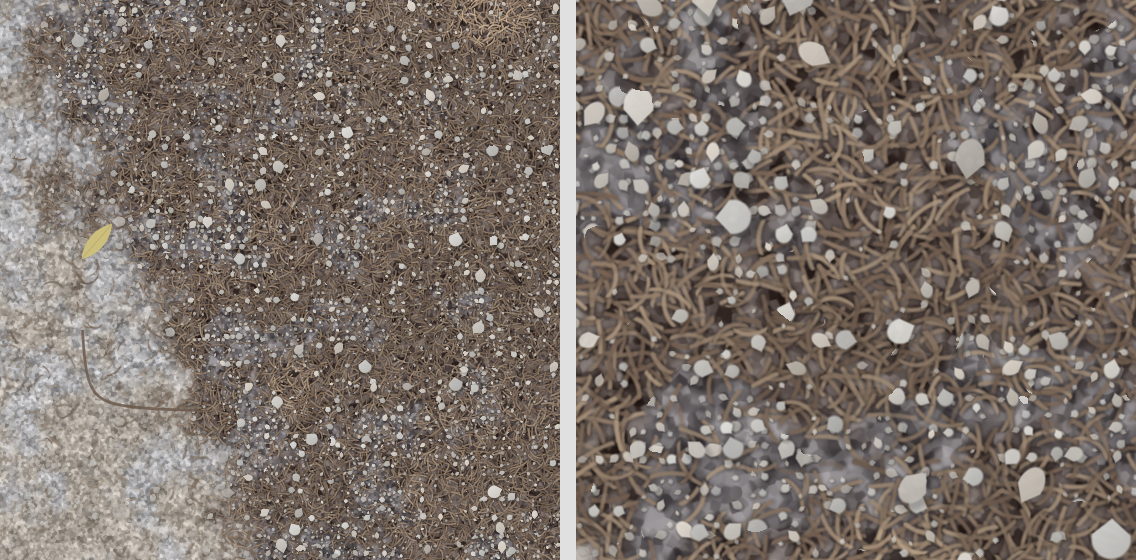
Left, the full canvas; right, a detail of the centre.
Reproduce this texture procedurally as a WebGL 1 fragment shader.

```glsl
precision highp float;
uniform vec2 u_resolution;

#define SOFTNESS 0.0011
#define NEEDLE_LAYERS 6
#define NEEDLE_CELLS 44.0
#define NEEDLE_WIDTH 0.0013
#define PEBBLE_CELLS 31.0
#define PEBBLE_SHARE 0.24
#define SOIL vec3(0.36, 0.315, 0.30)
#define GREY_SOIL vec3(0.42, 0.40, 0.41)
#define SAND vec3(0.665, 0.655, 0.65)
#define BARK vec3(0.44, 0.36, 0.305)
#define STRAW vec3(0.67, 0.585, 0.495)
#define STONE vec3(0.80, 0.80, 0.79)

vec2 hash2(vec2 p) {
  vec3 q = fract(p.xyx * vec3(0.1031, 0.1030, 0.0973));
  q += dot(q, q.yzx + 33.33);
  return fract((q.xx + q.yz) * q.zy);
}

mat2 turn(float angle) {
  float c = cos(angle), s = sin(angle);
  return mat2(c, s, -s, c);
}

float softness() { return max(SOFTNESS, 0.7 / u_resolution.y); }

// Layered, warped sines for the broad patches
float drift(vec2 p) {
  float sum = 0.0, weight = 0.5;
  for (int i = 0; i < 5; i++) {
    p = turn(0.65) * p * 1.7 + 1.3;
    sum += weight * sin(p.x + 1.5 * sin(p.y));
    weight *= 0.65;
  }
  return sum;
}

// Smoothed cellular noise: one grey value per grain
float grit(vec2 p, float cells) {
  p *= cells;
  vec2 base = floor(p);
  float sum = 0.0, total = 0.0;
  for (int j = -1; j <= 1; j++)
    for (int i = -1; i <= 1; i++) {
      vec2 cell = base + vec2(i, j);
      vec2 h = hash2(cell + cells);
      vec2 q = p - cell - h;
      float w = exp(-9.0 * dot(q, q));
      sum += w * hash2(cell + 71.0).x;
      total += w;
    }
  return sum / total - 0.5;
}

// Faceted stones with a soft shadow at the lower right
vec3 pebbles(vec3 colour, vec2 p, float cells, float share, float opacity) {
  float soft = softness() * cells;
  vec2 base = floor(p * cells);
  for (int j = -1; j <= 1; j++)
    for (int i = -1; i <= 1; i++) {
      vec2 cell = base + vec2(i, j);
      vec2 h = hash2(cell + cells), g = hash2(cell + cells + 57.0);
      if (g.x < share) {
        vec2 offset = p * cells - cell - 0.2 - 0.6 * h;
        vec2 q = turn(6.28 * g.y) * offset;
        q.y *= 1.0 + 0.6 * h.x;
        float radius = mix(0.17, 0.43, h.y * h.y);
        float d = max(length(q), dot(abs(q), vec2(0.78, 0.82)) + 0.2 * q.x) - radius;
        float shade = dot(offset, vec2(0.6, -0.8));
        float shadow = 1.0 - smoothstep(0.0, 0.16, d - 0.25 * shade);
        colour *= 1.0 - 0.2 * opacity * shadow;
        vec3 face = STONE * (0.86 + 0.23 * fract(g.y * 7.3) - 0.12 * shade);
        face *= mix(vec3(1.0), vec3(1.02, 0.98, 0.94), h.x);
        colour = mix(colour, face, opacity * (1.0 - smoothstep(-soft, soft, d)));
      }
    }
  return colour;
}

// Short bent needles, lit on the upper side
vec3 needles(vec3 colour, vec2 p, float cells, float share, vec3 tint) {
  float soft = softness() * cells, width = NEEDLE_WIDTH * cells;
  vec2 base = floor(p * cells);
  for (int j = -1; j <= 1; j++)
    for (int i = -1; i <= 1; i++) {
      vec2 cell = base + vec2(i, j);
      vec2 h = hash2(cell + cells * 3.0), g = hash2(cell + cells + 19.0);
      vec2 q = turn(6.28 * g.y) * (p * cells - cell - 0.15 - 0.7 * h);
      q.y += (h.x - 0.5) * q.x * q.x * 1.3;
      float d = length(vec2(max(abs(q.x) - mix(0.3, 0.75, h.y), 0.0), q.y));
      float present = smoothstep(g.x - 0.08, g.x + 0.08, share);
      colour *= 1.0 - 0.13 * present * (1.0 - smoothstep(width, width * 3.5, d));
      vec3 body = mix(BARK, STRAW, fract(g.y * 9.7 + h.x)) * tint;
      colour = mix(colour, body, 0.88 * present * (1.0 - smoothstep(width - soft, width + soft, d)));
    }
  return colour;
}

void main() {
  vec2 p = gl_FragCoord.xy / u_resolution.y;
  float patchy = drift(p * 6.0), mottled = drift(p * 13.0 + 8.0);

  // Pale sand at the lower left, grey soil beside it, litter at the right
  float edge = 0.09 + 0.36 * pow(max(1.0 - p.y, 0.0), 1.2) - p.x + 0.08 * patchy;
  float sand = smoothstep(-0.06, 0.09, edge + 0.03 * mottled);
  float grey = smoothstep(-0.1, 0.7, mottled + 1.2 * edge + 0.35) * (1.0 - sand);
  float litter = (1.0 - 0.95 * sand) * (1.0 - 0.65 * grey);
  float grain = 0.22 * grit(p, 85.0) + 0.24 * grit(p, 190.0);
  vec3 colour = mix(SOIL, GREY_SOIL, grey) + grain * 1.1;
  vec3 sandy = SAND * mix(vec3(1.02, 0.99, 0.94), vec3(0.99, 1.0, 1.02), smoothstep(-0.4, 0.5, mottled + p.y - 0.4));
  colour = mix(colour, sandy + grain + 0.035 * mottled, sand);

  // Needle litter with paler tufts
  float tuft = 1.0 - smoothstep(0.03, 0.08, length((p - vec2(0.87, 0.97)) * vec2(0.8, 1.0)));
  tuft += 0.6 - 0.6 * smoothstep(0.02, 0.075, length(p - vec2(0.52, 0.31)));
  vec3 tint = vec3(1.0 + 0.06 * patchy) + tuft * vec3(0.32, 0.33, 0.32);
  for (int i = 0; i < NEEDLE_LAYERS; i++) {
    float k = float(i);
    colour = needles(colour, turn(k * 1.1) * p + k * 3.7, NEEDLE_CELLS + k * 3.0, litter * 0.85 + tuft * 0.4, tint);
  }

  // Pebbles, from fine to coarse
  float stony = (0.75 + 0.45 * mottled + 0.6 * grey) * (1.0 - 0.5 * tuft);
  float opacity = mix(0.95, 0.5, sand);
  colour = pebbles(colour, p, PEBBLE_CELLS * 3.5, PEBBLE_SHARE * 1.6 * stony, opacity * 0.8);
  colour = pebbles(colour, p, PEBBLE_CELLS * 2.0, PEBBLE_SHARE * 1.6 * stony, opacity);
  colour = pebbles(colour, p, PEBBLE_CELLS, PEBBLE_SHARE * stony, opacity);

  // Bent twig
  float soft = softness();
  vec2 bend = p - vec2(0.14, 0.262);
  float twig = abs(bend.x * bend.y - 0.0011) / max(length(bend), 0.01);
  float inside = step(0.0, bend.x) * step(0.0, bend.y) * step(p.x, 0.355) * step(p.y, 0.41);
  colour = mix(colour, BARK * 0.95, 0.85 * inside * (1.0 - smoothstep(0.0025 - soft, 0.0025 + soft, twig)));

  // Fallen yellow leaf
  vec2 leaf = turn(-0.86) * (p - vec2(0.173, 0.569));
  float blade = abs(leaf.y) - 0.014 * (1.0 - pow(abs(leaf.x) / 0.042, 2.0));
  vec3 leafColour = vec3(0.80, 0.75, 0.49) - 0.06 * (1.0 - smoothstep(0.0, 0.002, abs(leaf.y)));
  colour = mix(colour, leafColour, 1.0 - smoothstep(-soft, soft, blade));

  gl_FragColor = vec4(clamp(colour, 0.0, 1.0), 1.0);
}
```
